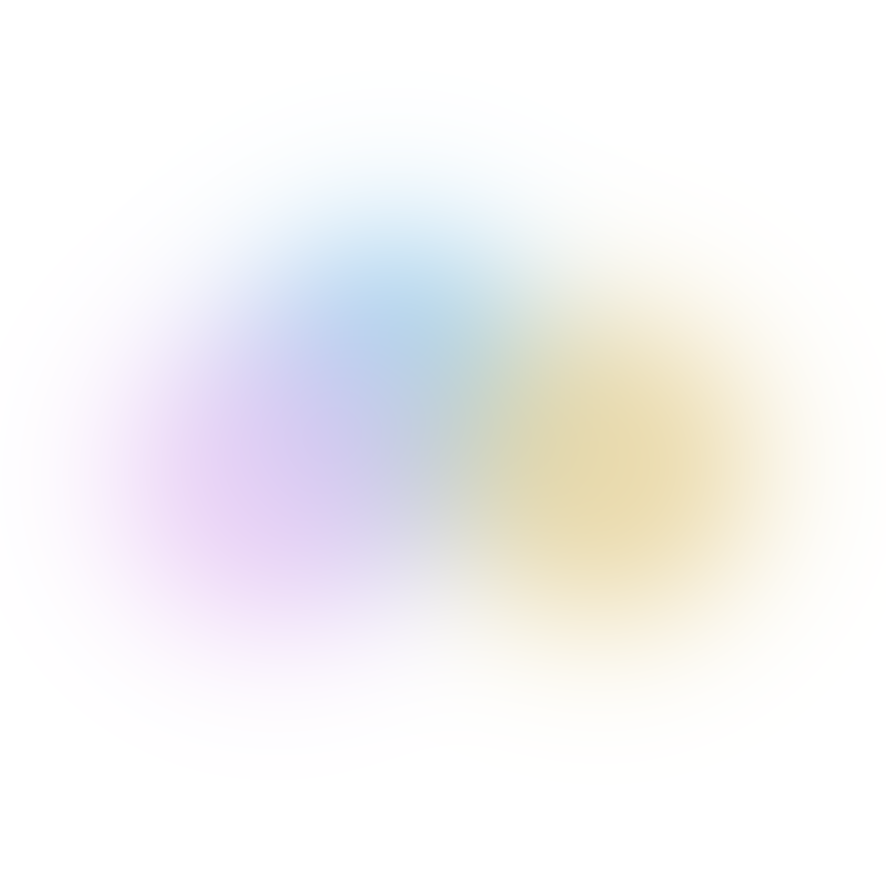
This background is drawn by a Shadertoy shader. Its source:

```glsl
// Three soft pastel glows (blue, lilac, gold) overlapping on a white ground.
// Each glow is a flat-topped exponential falloff around a centre, layered with
// a blend that sits between plain cover and multiply.

#define BLUE_CENTRE  vec2(0.440, 0.566)
#define LILAC_CENTRE vec2(0.304, 0.466)
#define GOLD_CENTRE  vec2(0.671, 0.479)
#define BLUE_TINT    vec3(0.670, 0.840, 0.940)
#define LILAC_TINT   vec3(0.935, 0.835, 0.968)
#define GOLD_TINT    vec3(0.925, 0.862, 0.685)
#define GLOW_RADIUS  0.190   // in canvas heights
#define GLOW_POWER   2.6     // higher gives a flatter core and a steeper rim
#define MULTIPLY     0.4     // 0 covers the layer below, 1 multiplies it

// Strength of a glow at p: 1 at the centre, fading to 0.
float glow(vec2 p, vec2 centre, float radius) {
    return exp(-pow(length(p - centre) / radius, GLOW_POWER));
}

// Lay a tint over the colour below, letting part of it show through.
vec3 layer(vec3 below, vec3 tint, float strength) {
    vec3 blended = tint * mix(vec3(1.0), below, MULTIPLY);
    return mix(below, blended, strength);
}

void mainImage(out vec4 fragColor, in vec2 fragCoord) {
    // Height is the unit; x stays centred when the aspect changes.
    vec2 p = fragCoord / iResolution.y;
    p.x += 0.494 - 0.5 * iResolution.x / iResolution.y;

    // Layers from back to front.
    vec3 colour = vec3(1.0);
    colour = layer(colour, BLUE_TINT, glow(p, BLUE_CENTRE, GLOW_RADIUS));
    colour = layer(colour, LILAC_TINT, glow(p, LILAC_CENTRE, GLOW_RADIUS));
    colour = layer(colour, GOLD_TINT, glow(p, GOLD_CENTRE, GLOW_RADIUS));

    fragColor = vec4(colour, 1.0);
}
```
